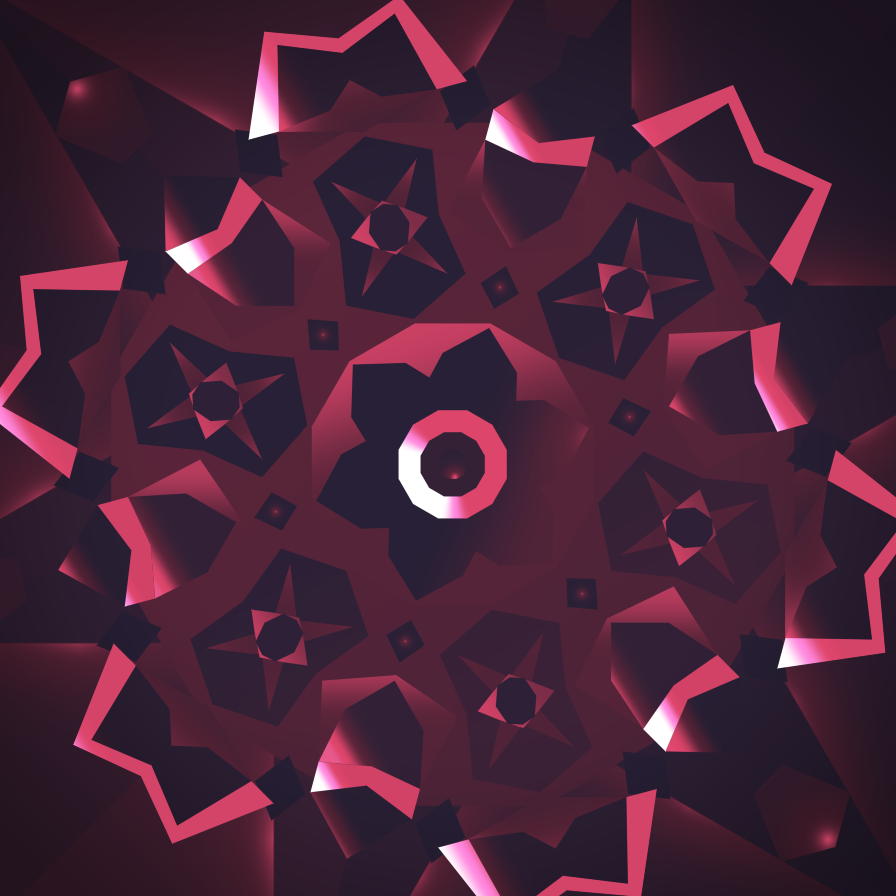
Give the GLSL for this background, as a Shadertoy shader.

```glsl
// Faceted crimson rosette: a ringed flower inside six-fold rings of glowing petals.

const float GRID = 768.0;               // design units across the canvas
const vec2 CENTER = vec2(388.0, 370.0);
const vec2 LIGHT = vec2(-0.86, -0.51);  // facets on this side glow
const float SECTOR = radians(60.0);

float hash(vec2 p) {
    return fract(sin(dot(p, vec2(127.1, 311.7))) * 43758.5453);
}

// Colour ramp from ink through wine and rose to white.
vec3 ramp(float t) {
    vec3 c = mix(vec3(0.15, 0.125, 0.21), vec3(0.34, 0.14, 0.22), smoothstep(0.0, 0.28, t));
    c = mix(c, vec3(0.87, 0.27, 0.42), smoothstep(0.25, 0.62, t));
    c = mix(c, vec3(1.0, 0.53, 0.87), smoothstep(0.62, 0.82, t));
    return mix(c, vec3(1.0), smoothstep(0.8, 1.0, t));
}

// Direction of the nearest of six axes.
vec2 nearestAxis(vec2 p, float turn) {
    float a = floor((atan(p.y, p.x) - turn) / SECTOR + 0.5) * SECTOR + turn;
    return vec2(cos(a), sin(a));
}

// Distance along an axis and mirrored distance across it.
vec2 foldTo(vec2 p, vec2 axis) {
    return vec2(dot(p, axis), abs(axis.x * p.y - axis.y * p.x));
}

// Signed distance to a shape bounded by four points mirrored about y = 0.
float chainDist(vec2 p, mat4x2 v) {
    float best = 1e9, side = 1.0;
    for (int i = 0; i < 3; i++) {
        vec2 a = v[i], b = v[i + 1], edge = b - a, w = p - a;
        float h = clamp(dot(w, edge) / max(dot(edge, edge), 1e-6), 0.0, 1.0);
        best = min(best, length(w - edge * h));
        if ((a.x > p.x) != (b.x > p.x) && w.y < edge.y * w.x / edge.x) side = -side;
    }
    return side * best;
}

float dodecagon(vec2 p, float radius) {
    float turn = radians(30.0), a = atan(p.y, p.x);
    return length(p) * cos(a - turn * floor(a / turn + 0.5)) - radius * 0.966;
}

void paint(inout vec3 color, float dist, float tone, float px) {
    color = mix(color, ramp(tone), smoothstep(0.7, -0.7, dist / px));
}

void facet(inout vec3 color, vec2 q, mat4x2 outline, float tone, float px) {
    paint(color, chainDist(q, outline), tone, px);
}

// Dark wedges and tinted flanks behind everything.
float backdropTone(vec2 p, vec2 q, vec2 axis, float px) {
    float d = (q.y - 72.8 + 0.268 * (q.x - 320.0)) * 0.966;
    float flip = step(0.0, axis.x * p.y - axis.y * p.x);
    float tint = hash(floor(axis * 9.0 + 0.5) + flip);
    float glow = exp(-max(d, 0.0) / 30.0 - length(q - vec2(350, 65)) / 110.0);
    return mix(0.05 + 0.08 * tint, 0.07 + 0.12 * tint + 0.3 * glow, smoothstep(-px, px, d));
}

// Pots, chevrons and kites on the axes of the flower tips.
void paintPots(inout vec3 color, vec2 p, vec2 q, vec2 axis, float px) {
    vec2 pot = p - axis * 235.0;
    float potGlow = smoothstep(0.0, 48.0, dot(pot, LIGHT));
    float tipGlow = smoothstep(0.0, 42.0, dot(p - axis * 315.0, LIGHT));
    float bandGlow = smoothstep(5.0, 36.0, dot(p - axis * 290.0, LIGHT));
    float kiteGlow = exp(-length(q - vec2(455, 0)) / 22.0);
    facet(color, q, mat4x2(464, 0, 440, 42, 382, 18, 382, 0), 0.12 + 0.4 * kiteGlow, px);
    vec2 k = abs(q - vec2(306, 71));
    paint(color, (k.x + 1.3 * k.y - 29.0) * 0.61, 0.03, px);
    facet(color, q, mat4x2(350, 0, 303, 45, 285, 0, 285, 0), 0.05 + 0.6 * tipGlow, px);
    float flange = 0.25 + 0.24 * smoothstep(-5.0, 60.0, pot.y);
    facet(color, q, mat4x2(268, 0, 276, 45, 208, 60, 187, 0), flange, px);
    facet(color, q, mat4x2(268, 0, 276, 45, 227, 35, 192, 0), 0.09 + 0.6 * potGlow * potGlow, px);
    facet(color, q, mat4x2(285, 0, 303, 45, 276, 45, 268, 0), 0.55 + 0.5 * bandGlow, px);
    float spark = exp(-length(q - vec2(157, 0)) / 3.0);
    facet(color, q, mat4x2(176, 0, 156, 17, 138, 0, 138, 0), 0.04 + 0.45 * spark, px);
}

// Framed stars and large outlined petals on the axes between the tips.
void paintStarsAndPetals(inout vec3 color, vec2 p, vec2 q, vec2 axis, float px) {
    vec2 s = vec2(abs(q.x - 210.0), q.y);
    float fade = smoothstep(-250.0, 150.0, dot(p, vec2(-0.5, 0.86)));
    float starTone = 0.22 + 0.17 * smoothstep(20.0, 60.0, length(s)) * fade;
    float eyeGlow = smoothstep(-25.0, 30.0, dot(p - axis * 210.0, LIGHT));
    facet(color, s, mat4x2(81, 0, 55, 53, 0, 44, -5, 44), mix(0.13, 0.03, fade), px);
    facet(color, s, mat4x2(21, 0, 51, 38, 12, 17, -5, 17), starTone, px);
    facet(color, s, mat4x2(24, 0, 12, 18, 0, 34, -12, 18), 0.38 + 0.16 * eyeGlow, px);
    facet(color, s, mat4x2(21, 0, 17, 12, 0, 18, -5, 18), 0.07, px);

    float glow = dot(p - axis * 350.0, LIGHT), inner = smoothstep(15.0, 95.0, glow);
    float band = 0.56 + 0.5 * smoothstep(35.0, 98.0, glow);
    float lip = 0.2 + 0.15 * smoothstep(300.0, 341.0, q.x) + 0.3 * inner;
    facet(color, q, mat4x2(378, 0, 400, 60, 314, 97, 314, 0), band, px);
    facet(color, q, mat4x2(365, 0, 386, 52, 314, 70, 295, 0), 0.07 + 0.8 * inner * inner, px);
    facet(color, q, mat4x2(341, 0, 320, 23, 314, 70, 295, 0), lip, px);
}

// Central disc, six-petalled flower and bright ring.
void paintHeart(inout vec3 color, vec2 p, vec2 q, float px) {
    float top = smoothstep(-20.0, 125.0, dot(p, vec2(-0.3, 0.95)));
    float warm = smoothstep(-15.0, 110.0, dot(p, vec2(0.92, -0.38)));
    float rim = exp(-length(p - vec2(118, 22)) / 24.0);
    float ringGlow = smoothstep(0.1, 0.9, dot(p, LIGHT) / max(length(p), 1e-3));
    paint(color, dodecagon(p, 125.0), 0.26 + 0.27 * top, px);
    facet(color, q, mat4x2(121, 0, 90, 33, 66.7, 38.5, -10, 110), 0.02 + 0.2 * warm + 0.22 * rim, px);
    paint(color, dodecagon(p, 48.0), 0.62 + 0.45 * ringGlow, px);
    paint(color, dodecagon(p, 28.5), 0.1, px);
    paint(color, dodecagon(p, 13.0), 0.06 + 0.6 * exp(-length(p + vec2(-2, 11)) / 5.0), px);
}

void mainImage(out vec4 fragColor, in vec2 fragCoord) {
    float px = GRID / iResolution.y;
    vec2 p = (fragCoord - 0.5 * iResolution.xy) * px + 0.5 * GRID - CENTER;
    vec2 tipAxis = nearestAxis(p, radians(15.0)), gapAxis = nearestAxis(p, radians(45.0));
    vec2 tipFold = foldTo(p, tipAxis), gapFold = foldTo(p, gapAxis);
    vec3 color = ramp(backdropTone(p, tipFold, tipAxis, px));
    float plate = 0.2 + 0.09 * smoothstep(-250.0, 250.0, dot(p, vec2(-0.6, 0.8)));
    paint(color, dodecagon(p, 303.0), plate, px);
    paintPots(color, p, tipFold, tipAxis, px);
    paintStarsAndPetals(color, p, gapFold, gapAxis, px);
    paintHeart(color, p, tipFold, px);
    // Vignette over the dark tones only.
    float shade = smoothstep(230.0, 540.0, length(p)) * (1.0 - smoothstep(0.3, 0.8, color.r));
    fragColor = vec4(color * (1.0 - 0.45 * shade), 1.0);
}
```
